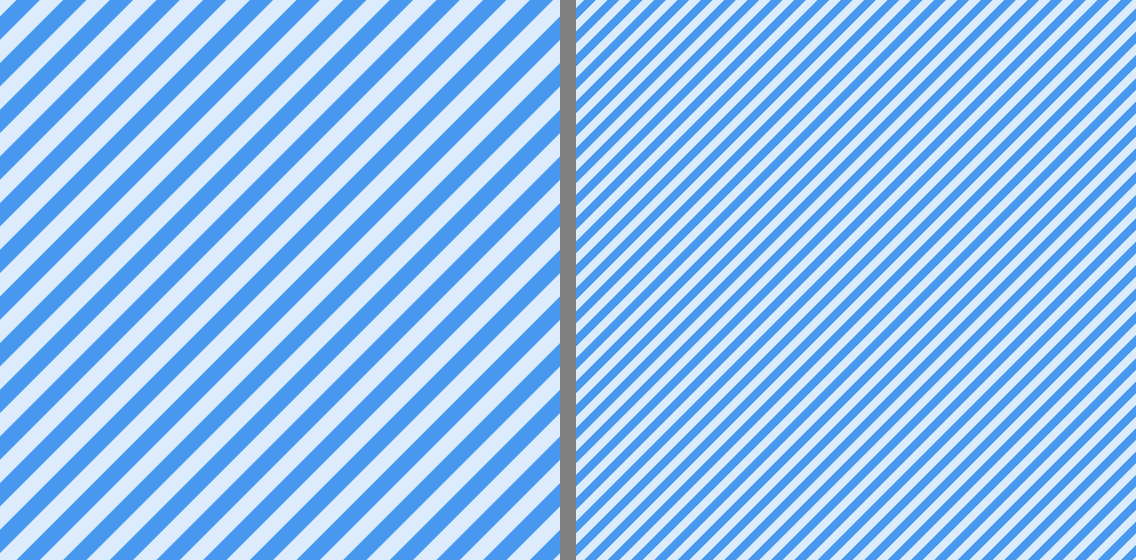
Left: one tile. Right: repeated 2 by 2.
This pattern is drawn by a Shadertoy shader. Its source:

```glsl
// Flat diagonal stripes in two blues, rising to the right at 45 degrees.
// A whole number of periods runs along each axis, so the canvas tiles;
// the stripe is a periodic distance, smoothed over about one pixel.

const float REPEATS       = 12.0;   // periods across and down
const float STRIPE_CENTRE = 0.603;  // phase of the dark stripe, in periods
const float STRIPE_WIDTH  = 0.5;    // share of a period that is dark
const float EDGE_PIXELS   = 1.4;    // width of the smoothed edge

const vec3 PALE_BLUE = vec3(0.862, 0.926, 0.988);
const vec3 DEEP_BLUE = vec3(0.280, 0.597, 0.932);

// Signed distance to the stripe edge, in periods; negative inside
float stripeDistance(float phase) {
    float offset = fract(phase - STRIPE_CENTRE + 0.5) - 0.5;
    return abs(offset) - 0.5 * STRIPE_WIDTH;
}

void mainImage(out vec4 fragColor, in vec2 fragCoord) {
    vec2 uv = fragCoord / iResolution.xy;
    float phase = REPEATS * (uv.x - uv.y);

    // Half the edge width, converted from pixels to periods
    float halfEdge = 0.5 * EDGE_PIXELS * REPEATS * length(1.0 / iResolution.xy);
    float stripe = 1.0 - smoothstep(-halfEdge, halfEdge, stripeDistance(phase));

    fragColor = vec4(mix(PALE_BLUE, DEEP_BLUE, stripe), 1.0);
}
```
